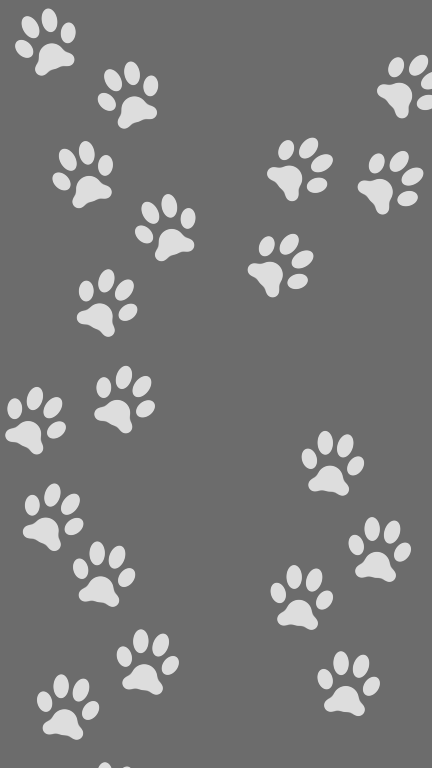
Give the GLSL for this pattern, as a Shadertoy shader.

```glsl
// Pale paw prints walking in short, turning trails over a plain grey ground.

const float CANVAS_WIDTH = 4.32; // scene units across the canvas
const vec3 GROUND_GREY = vec3(0.425);
const vec3 PAW_GREY = vec3(0.867);

// Coordinates of p in a frame turned clockwise by angle
vec2 turned(vec2 p, float angle) {
    float c = cos(angle), s = sin(angle);
    return vec2(c * p.x - s * p.y, s * p.x + c * p.y);
}

float smoothUnion(float a, float b, float blend) {
    float h = max(blend - abs(a - b), 0.0) / blend;
    return min(a, b) - 0.25 * h * h * blend;
}

float circle(vec2 p, vec2 centre, float radius) {
    return length(p - centre) - radius;
}

// Approximate distance to a tilted ellipse
float toe(vec2 p, vec2 centre, vec2 radii, float tilt) {
    vec2 q = turned(p - centre, tilt);
    float k = length(q / radii);
    return k * (k - 1.0) / max(length(q / (radii * radii)), 0.001);
}

// One print: mirrored toes above a three-lobed pad
float paw(vec2 p) {
    p.x = abs(p.x);
    float inner = toe(p, vec2(0.101, 0.207), vec2(0.077, 0.119), 0.17);
    float outer = toe(p, vec2(0.234, 0.025), vec2(0.074, 0.104), 0.45);
    float heel = circle(p, vec2(0.0, -0.14), 0.13);
    float lobe = circle(p, vec2(0.14, -0.225), 0.065);
    return min(min(inner, outer), smoothUnion(heel, lobe, 0.07));
}

// Four prints alternating right and left along the local y axis
float trail(vec2 p) {
    float d = 1e3;
    for (int i = 0; i < 4; i++) {
        float side = i % 2 == 0 ? 1.0 : -1.0;
        vec2 stride = vec2(0.0515, 0.6865) * (float(i) - 1.5);
        d = min(d, paw(p - stride - side * vec2(0.323, -0.047)));
    }
    return d;
}

// Trails stacked upwards; heading holds mean, swing and phase of the turning
float trailColumn(vec2 p, vec2 start, float spacing, float zigzag, int count, vec3 heading) {
    float d = 1e3;
    for (int k = 0; k < count; k++) {
        float n = float(k);
        float sway = k % 2 == 0 ? zigzag : -zigzag;
        float angle = heading.x + heading.y * sin(heading.z - 2.149 * n);
        vec2 centre = start + vec2(sway, spacing * n);
        d = min(d, trail(turned(p - centre, angle)));
    }
    return d;
}

void mainImage(out vec4 fragColor, in vec2 fragCoord) {
    float pixel = CANVAS_WIDTH / iResolution.x;
    vec2 p = fragCoord * pixel;

    float left = trailColumn(p, vec2(0.93, 0.82), 2.75, 0.14, 3, vec3(0.115, 0.48, 2.985));
    float right = trailColumn(p, vec2(3.425, 1.93), 3.99, -0.025, 2, vec3(0.279, 0.613, 3.349));

    // Blend across one pixel at the edge
    float cover = smoothstep(0.6 * pixel, -0.6 * pixel, min(left, right));
    fragColor = vec4(mix(GROUND_GREY, PAW_GREY, cover), 1.0);
}
```
